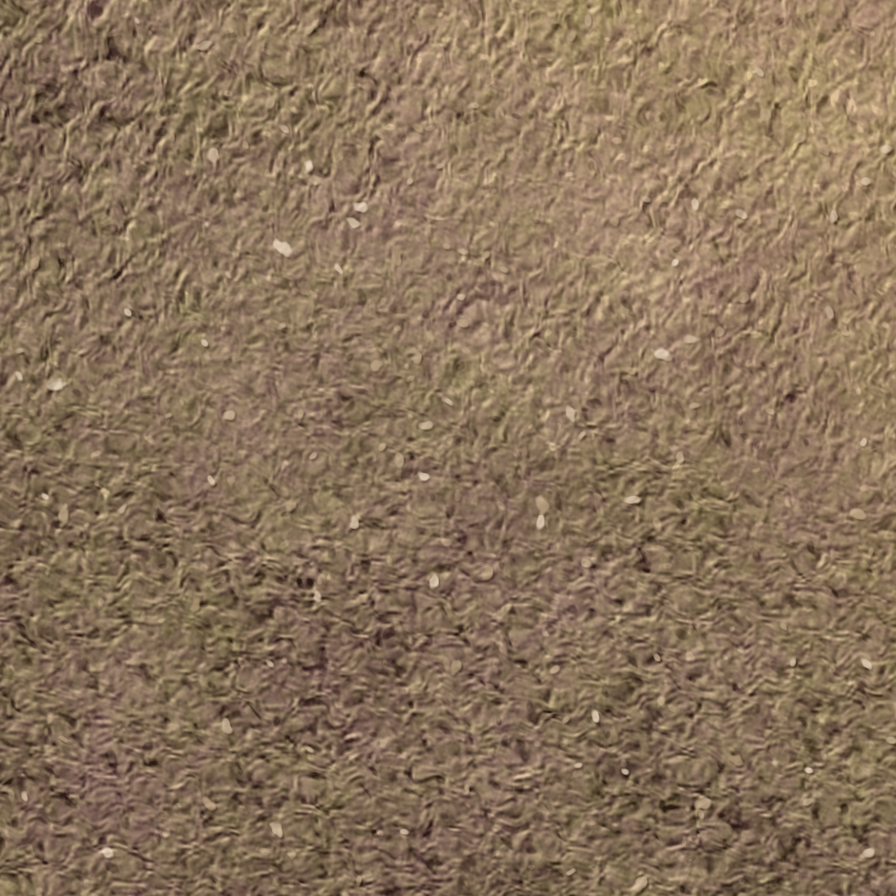
Give the GLSL for this texture, as a WebGL 2 fragment shader.

```glsl
#version 300 es
precision highp float;
precision highp int;
// Dry, crumbly soil under warm light from the upper right corner.
// Two directional noise fields form a relief that is shaded by its slope;
// scattered irregular ellipses add crumbs, pale chips and dark pits.

uniform vec2 u_resolution;
out vec4 fragColor;

const vec2 LIGHT_DIR = vec2(-0.6, 0.8);

// Integer hash: three random values in 0..1 for a cell and a seed.
vec3 hash3(vec2 cell, int seed) {
    uvec3 v = uvec3(ivec3(ivec2(cell), seed)) * 1664525u + 1013904223u;
    v.x += v.y * v.z; v.y += v.z * v.x; v.z += v.x * v.y;
    v ^= v >> 16u;
    v.x += v.y * v.z; v.y += v.z * v.x; v.z += v.x * v.y;
    return vec3(v >> 8u) / 16777216.0;
}

float noise(vec2 p, int seed) {
    vec2 i = floor(p), f = fract(p);
    f = f * f * (3.0 - 2.0 * f);
    float low = mix(hash3(i, seed).x, hash3(i + vec2(1, 0), seed).x, f.x);
    float high = mix(hash3(i + vec2(0, 1), seed).x, hash3(i + vec2(1, 1), seed).x, f.x);
    return mix(low, high, f.y);
}

float patches(vec2 p, int seed) {
    return 0.5 * noise(p, seed) + 0.3 * noise(p * 2.1 + 7.0, seed + 1)
         + 0.2 * noise(p * 4.3 + 3.0, seed + 2);
}

vec2 rotate(vec2 p, float angle) {
    float c = cos(angle), s = sin(angle);
    return vec2(c * p.x + s * p.y, c * p.y - s * p.x);
}

// Grains stretched along the given angle, in two sizes.
float grains(vec2 p, float angle, int seed) {
    vec2 coarse = rotate(p, angle) * vec2(68.0, 118.0);
    vec2 fine = rotate(p, angle + 0.6) * vec2(150.0, 215.0);
    return 0.58 * noise(coarse, seed) + 0.42 * noise(fine, seed + 1);
}

// Steep strokes where lean is 1, falling ones where it is 0.
float soilHeight(vec2 p, float lean) {
    vec2 warp = vec2(noise(p * 47.0, 11), noise(p * 47.0, 12)) - 0.5;
    p += 0.012 * warp;
    return mix(grains(p, 2.45, 20), grains(p, 1.05, 30), lean);
}

// Scattered rough ellipses: x is coverage, y a random shade.
// The radius is given as a share of the cell size.
vec2 scatter(vec2 p, float cells, float density, float radius, float pixel, int seed) {
    vec2 q = p * cells, home = floor(q), result = vec2(0.0);
    float wobble = 0.7 * (noise(q * 1.3 / radius, seed + 2) - 0.5);
    for (int y = -1; y <= 1; y++) {
        for (int x = -1; x <= 1; x++) {
            vec2 cell = home + vec2(x, y);
            vec3 place = hash3(cell, seed), shape = hash3(cell, seed + 1);
            if (place.z > density) continue;
            float size = radius * mix(0.45, 1.0, shape.x * shape.x);
            vec2 d = rotate(q - cell - place.xy, shape.y * 3.1416);
            float dist = length(d * vec2(0.8, 1.35)) / size + wobble;
            float soft = 0.18 + pixel * cells / size;
            float cover = 1.0 - smoothstep(1.0 - soft, 1.0 + soft, dist);
            if (cover > result.x) result = vec2(cover, shape.z);
        }
    }
    return result;
}

// Broad light: bright upper right, dim upper left and lower edge.
float broadLight(vec2 p) {
    vec2 glow = p - vec2(0.92, 0.96), shade = p - vec2(0.0, 0.92);
    return 0.468 + 0.075 * p.y + 0.115 * exp(-3.0 * dot(glow, glow))
         - 0.045 * exp(-9.0 * dot(shade, shade));
}

// Brown ramp: darker tones are redder, pale tones greyer.
vec3 soilColor(float tone) {
    return vec3(tone, 0.95 * tone - 0.06, 0.78 * tone - 0.06);
}

void main() {
    float pixel = 1.0 / min(u_resolution.x, u_resolution.y);
    vec2 p = gl_FragCoord.xy * pixel;

    // Relief and grain tone
    float lean = smoothstep(0.35, 0.75, p.y + 0.7 * (patches(p * 5.0, 40) - 0.5));
    vec2 slopeStep = LIGHT_DIR * 0.0019;
    float lit = soilHeight(p - slopeStep, lean), away = soilHeight(p + slopeStep, lean);
    float height = 0.5 * (lit + away);
    float rough = mix(1.1, 0.75, smoothstep(0.45, 1.0, 0.5 * (p.x + p.y)));
    float tone = broadLight(p) + 0.14 * (patches(p * 7.0, 50) - 0.5);
    tone += rough * (0.58 * (lit - away) + 0.16 * (height - 0.5));
    tone += 0.10 * (noise(rotate(p, 0.4) * 270.0, 60) - 0.5);
    tone -= 0.12 * rough * smoothstep(0.36, 0.16, height);

    // Crumbs, pits, clods and chips with their shadows
    vec2 crumb = scatter(p, 62.0, 0.30, 0.34, pixel, 70);
    vec2 pit = scatter(p, 38.0, 0.16, 0.30, pixel, 80);
    vec2 clod = scatter(p, 17.0, 0.12, 0.25, pixel, 90);
    vec2 chip = scatter(p, 30.0, 0.14, 0.24, pixel, 100);
    float shadow = scatter(p + LIGHT_DIR * 0.0035, 30.0, 0.14, 0.24, pixel, 100).x;
    tone += crumb.x * mix(0.02, 0.15, crumb.y) + clod.x * mix(0.0, 0.12, clod.y);
    tone -= 0.13 * pit.x + 0.11 * shadow * (1.0 - chip.x);
    vec3 color = soilColor(clamp(tone, 0.17, 0.86));

    // Mossy and purplish tints, warmer under the light
    float hue = 1.2 * (patches(p * 9.0, 110) - 0.5) + 0.8 * (noise(p * 85.0, 120) - 0.5);
    color += hue * vec3(-0.014, 0.022, -0.040);
    color += vec3(0.012, 0.0, -0.022) * smoothstep(0.9, 1.9, p.x + p.y);

    vec3 chipColor = mix(vec3(0.68, 0.58, 0.45), vec3(0.88, 0.80, 0.71), chip.y);
    color = mix(color, chipColor + 0.25 * (lit - away), 0.88 * chip.x);
    fragColor = vec4(clamp(color, 0.0, 1.0), 1.0);
}
```
